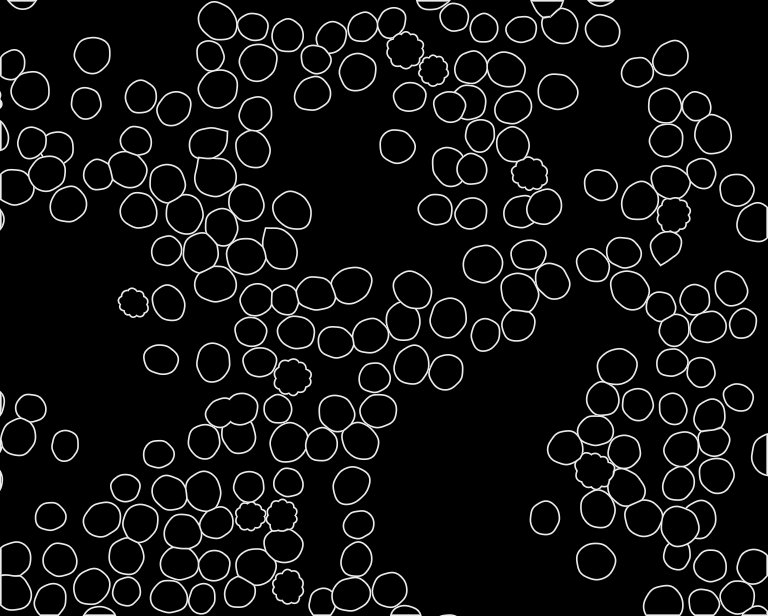
Write a WebGL 1 fragment shader that draws this pattern.

```glsl
precision highp float;
// Thin pale outlines of scattered, clustered round cells on black.

uniform vec2 u_resolution;

// Lengths are in grid pitches unless noted.
const float PITCH = 0.062;          // grid pitch, as a share of canvas height
const float LINE_WIDTH = 0.043;
const float LINE_LEVEL = 0.92;
const float RADIUS_MIN = 0.365;
const float RADIUS_MAX = 0.505;
const float JITTER = 0.36;          // largest random offset per axis
const float SPACING = 0.92;         // distance to which neighbours are pushed
const float PUSH_MAX = 0.25;
const float CLUSTER_FREQ = 0.2;
const float CLUSTER_CONTRAST = 2.3;
const float FILL = 0.6;             // mean occupancy
const float FILL_MAX = 0.92;
const float TOP_SHARE = 0.07;       // cells lying over others
const float SPIKY_SHARE = 0.05;     // cells with a scalloped rim
const float TEAR_SHARE = 0.02;      // cells with one pointed end
const float TAU = 6.2831853;

float hash(vec2 p) {
  return fract(sin(dot(p, vec2(127.1, 311.7))) * 43758.547);
}

vec2 hash2(vec2 p) {
  return vec2(hash(p), hash(p + vec2(53.7, 19.3)));
}

float gradientDot(vec2 lattice, vec2 offset) {
  float a = TAU * hash(lattice + 7.0);
  return dot(vec2(cos(a), sin(a)), offset);
}

float gradientNoise(vec2 p) {
  vec2 i = floor(p), f = fract(p);
  vec2 u = f * f * f * (f * (f * 6.0 - 15.0) + 10.0);
  vec2 e = vec2(1.0, 0.0);
  return mix(mix(gradientDot(i, f), gradientDot(i + e, f - e), u.x),
             mix(gradientDot(i + e.yx, f - e.yx), gradientDot(i + 1.0, f - 1.0), u.x), u.y);
}

// Cells gather where the noise is high and leave voids where it is low.
bool isPresent(vec2 id) {
  float density = FILL + CLUSTER_CONTRAST * gradientNoise(id * CLUSTER_FREQ + 3.3);
  return hash(id + 91.0) < min(density, FILL_MAX);
}

float kindOf(vec2 id) { return hash(id + 17.0); }

vec2 seedPoint(vec2 id) {
  return id + 0.5 + JITTER * (2.0 * hash2(id) - 1.0);
}

// Seed point moved away from crowding neighbours, so that cells just touch.
vec2 cellCentre(vec2 id) {
  vec2 centre = seedPoint(id);
  if (kindOf(id) < TOP_SHARE) return centre;
  vec2 push = vec2(0.0);
  for (int y = -1; y <= 1; y++) {
    for (int x = -1; x <= 1; x++) {
      vec2 other = id + vec2(x, y);
      if ((x == 0 && y == 0) || kindOf(other) < TOP_SHARE || !isPresent(other)) continue;
      vec2 away = centre - seedPoint(other);
      float dist = max(length(away), 0.001);
      push += away / dist * 0.5 * max(SPACING - dist, 0.0);
    }
  }
  return centre + push * min(1.0, PUSH_MAX / max(length(push), 0.001));
}

// Radius of the rim at an angle: a round form with a few low harmonics.
float rimRadius(float angle, vec2 id, float kind) {
  vec2 phase = TAU * hash2(id + 31.0);
  vec2 amount = hash2(id + 47.0);
  float r = 1.0 + mix(0.01, 0.1, amount.x) * cos(2.0 * angle + phase.x)
          + 0.035 * amount.y * cos(3.0 * angle + phase.y)
          + 0.014 * cos(5.0 * angle + phase.x + phase.y)
          + 0.008 * sin(7.0 * angle + phase.x);
  float spikyEnd = TOP_SHARE + SPIKY_SHARE;
  if (kind > TOP_SHARE && kind < spikyEnd)
    r += 0.11 * abs(sin(5.0 * angle + 0.6 * sin(angle + phase.y))) - 0.07;
  if (kind > spikyEnd && kind < spikyEnd + TEAR_SHARE)
    r += 0.5 * exp(-5.0 * abs(sin(0.5 * (angle - phase.y))));
  return r * mix(RADIUS_MIN, RADIUS_MAX, hash(id + 63.0));
}

// Signed distance to the rim, corrected for its slope.
float cellDistance(vec2 p, vec2 id, float kind) {
  float angle = atan(p.y, p.x + 0.00001);
  float r = rimRadius(angle, id, kind);
  float slope = (rimRadius(angle + 0.01, id, kind) - r) / (0.01 * r);
  return (length(p) - r) / sqrt(1.0 + slope * slope);
}

float outlineInk(float d, float pixel) {
  return clamp((0.5 * LINE_WIDTH - abs(d)) / pixel + 0.5, 0.0, 1.0);
}

void main() {
  float scale = 1.0 / (u_resolution.y * PITCH);   // one pixel in grid pitches
  vec2 p = gl_FragCoord.xy * scale;
  vec2 home = floor(p);
  float nearest = 9.0, second = 9.0, top = 9.0;

  for (int y = -1; y <= 1; y++) {
    for (int x = -1; x <= 1; x++) {
      vec2 id = home + vec2(x, y);
      if (!isPresent(id)) continue;
      float kind = kindOf(id);
      float d = cellDistance(p - cellCentre(id), id, kind);
      if (kind < TOP_SHARE) {
        top = min(top, d);
      } else {
        second = min(second, max(nearest, d));
        nearest = min(nearest, d);
      }
    }
  }

  // Touching cells share a flat wall; the canvas border closes cut cells.
  vec2 border = min(p, u_resolution * scale - p);
  float cut = 0.5 * LINE_WIDTH - min(border.x, border.y);
  float base = max(max(nearest, 0.5 * (nearest - second)), cut);
  top = max(top, cut);

  // Top cells hide what lies below them.
  float uncovered = clamp(top / scale + 0.5, 0.0, 1.0);
  float ink = max(outlineInk(base, scale) * uncovered, outlineInk(top, scale));
  gl_FragColor = vec4(vec3(LINE_LEVEL * ink), 1.0);
}
```
